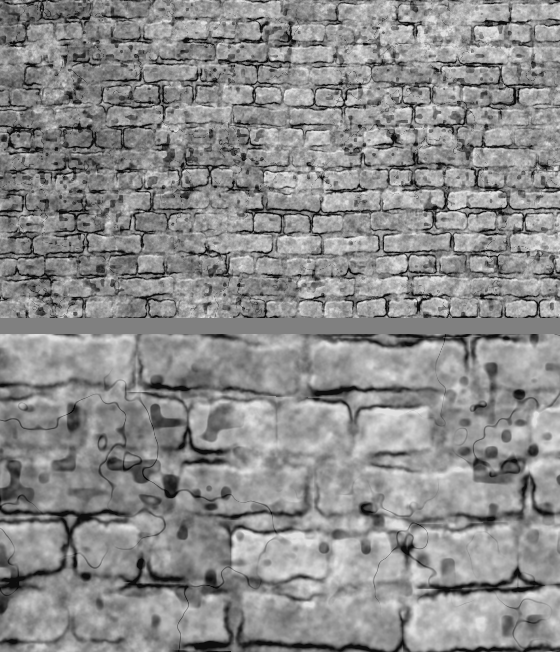
Top, the full canvas; bottom, a detail of the centre.
Reproduce this texture procedurally as a WebGL 2 fragment shader.

```glsl
#version 300 es
precision highp float;

uniform vec2 u_resolution;
out vec4 fragColor;

const float ROWS = 15.0;
const float STRETCHER = 0.188;
const float HEADER = 0.094;
const float JOINT = 0.011;

float hash(vec2 p) {
    return fract(sin(dot(p, vec2(127.1, 311.7))) * 43758.5453);
}

float noise(vec2 p) {
    vec2 i = floor(p), f = fract(p);
    f = f * f * (3.0 - 2.0 * f);
    return mix(mix(hash(i), hash(i + vec2(1.0, 0.0)), f.x),
               mix(hash(i + vec2(0.0, 1.0)), hash(i + vec2(1.0)), f.x), f.y);
}

float fbm(vec2 p) {
    float sum = 0.0, amp = 0.5;
    for (int i = 0; i < 4; i++) {
        sum += amp * noise(p);
        p = mat2(1.6, 1.2, -1.2, 1.6) * p + 3.7;
        amp *= 0.55;
    }
    return sum / 1.01;
}

float roundBox(vec2 p, vec2 halfSize, float radius) {
    vec2 q = abs(p) - halfSize + radius;
    return length(max(q, 0.0)) + min(max(q.x, q.y), 0.0) - radius;
}

// Uneven position of the joint to the left of a brick
float jointAt(float cell, float row) {
    return cell + 0.26 * hash(vec2(cell, row * 3.1 + 5.0));
}

// x: distance to the worn brick edge, y: random value of the brick
vec2 brick(vec2 p) {
    float y = (1.0 - p.y) * ROWS + 0.3 * (noise(p * vec2(3.0, 4.0)) - 0.5);
    float row = floor(y);
    bool isHeader = row == 1.0 || (row > 3.0 && mod(row, 2.0) < 0.5);
    float width = isHeader ? HEADER : STRETCHER;
    float x = p.x / width + hash(vec2(row, 17.0)) + 4.0;
    float cell = floor(x);
    if (x < jointAt(cell, row)) cell -= 1.0;
    float left = jointAt(cell, row), right = jointAt(cell + 1.0, row);
    float id = hash(vec2(cell, row + 40.0));

    vec2 local = vec2((x - 0.5 * (left + right)) * width, (fract(y) - 0.5) / ROWS);
    local.y += local.x * (id - 0.5) * 0.07;
    vec2 halfSize = vec2(0.5 * ((right - left) * width - JOINT),
                         0.0255 + 0.003 * (hash(vec2(row, cell)) - 0.5));
    float wear = (fbm(p * 30.0) - 0.47) * 0.020;
    return vec2(roundBox(local, halfSize, 0.009) + wear, id);
}

// Mortar smeared over the bricks, thickest at the upper right
float smear(vec2 p) {
    float patches = smoothstep(0.60, 0.74, fbm(p * 6.0 + 9.0));
    float corner = 1.0 - smoothstep(0.05, 0.20, length((p - vec2(1.30, 0.92)) * vec2(0.7, 1.2)));
    return clamp(0.75 * patches + corner * smoothstep(0.3, 0.55, fbm(p * 14.0)), 0.0, 1.0);
}

float faceMask(float d, float cover) {
    return smoothstep(0.004, -0.004, d) * (1.0 - cover);
}

float relief(vec2 p) {
    float face = faceMask(brick(p).x, smear(p));
    return 0.55 * face + fbm(p * 38.0) * mix(1.1, 0.6, face);
}

void main() {
    vec2 p = gl_FragCoord.xy / u_resolution.y;
    vec2 b = brick(p);
    float cover = smear(p);
    float face = faceMask(b.x, cover);
    float across = p.x * u_resolution.y / u_resolution.x;

    // Base tones
    float brickTone = mix(0.53, 0.66, smoothstep(0.1, 0.75, across)) + 0.17 * (b.y - 0.5);
    float mortarTone = mix(0.54, 0.58, across) + 0.12 * cover;
    float tone = mix(mortarTone, brickTone, face);
    tone += 0.20 * (fbm(p * 7.0 + 2.0) - 0.5);

    // Relief lit from above and grain
    tone += 0.52 * (relief(p) - relief(p + vec2(-0.002, 0.005)));
    tone += mix(0.55, 0.38, face) * (fbm(p * 55.0 + 21.0) - 0.5);
    tone += 0.13 * (noise(p * 150.0) - 0.5);

    // Broken dark crevices along the brick edges
    float rim = (b.x - 0.0035) / 0.003;
    float broken = smoothstep(0.34, 0.64, noise(p * 20.0 + 31.0));
    tone -= 0.42 * exp(-rim * rim) * broken * (1.0 - 0.7 * cover);

    // Pits, flakes of pale lime and fine cracks
    float worn = smoothstep(0.40, 0.62, fbm(p * 9.0 + 50.0));
    tone -= 0.30 * worn * smoothstep(0.64, 0.82, noise(p * 68.0 + 11.0));
    tone += 0.14 * smoothstep(0.62, 0.80, fbm(p * 33.0 + 70.0));
    float crack = abs(fbm(p * 11.0 + 80.0) - 0.5);
    tone -= 0.22 * worn * smoothstep(0.012, 0.0, crack);

    fragColor = vec4(vec3(clamp(tone, 0.05, 0.88)), 1.0);
}
```
